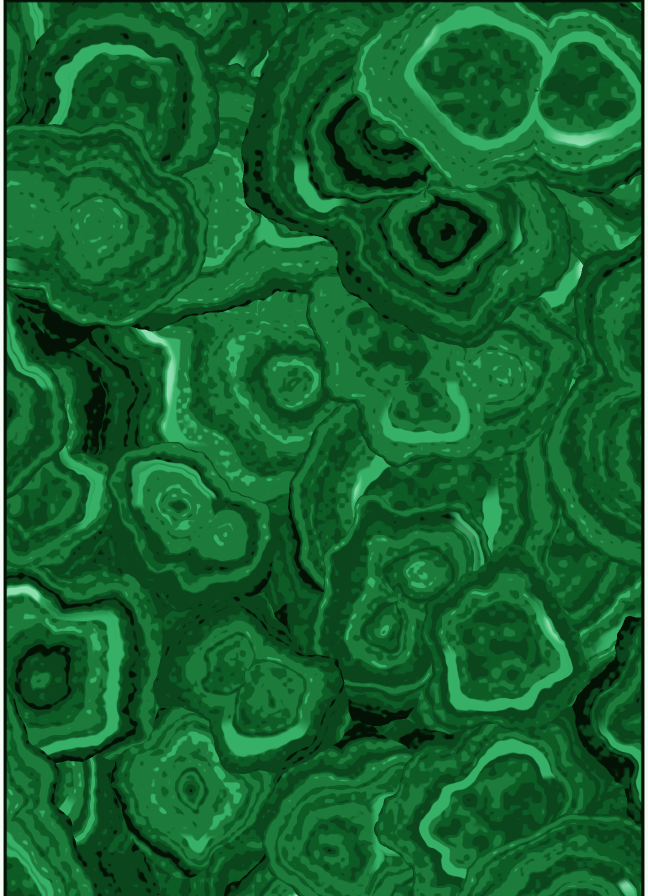
Write a Shadertoy shader that draws this texture.

```glsl
float hash(vec2 p) {
    return fract(sin(dot(p, vec2(127.1, 311.7))) * 43758.5453);
}

float noise(vec2 p) {
    vec2 i = floor(p), f = fract(p);
    f = f * f * (3.0 - 2.0 * f);
    return mix(mix(hash(i), hash(i + vec2(1, 0)), f.x),
               mix(hash(i + vec2(0, 1)), hash(i + vec2(1, 1)), f.x), f.y);
}

vec2 wobble(vec2 p) {
    return vec2(noise(p), noise(p + 43.7)) - 0.5;
}

// Distance to the core of a nodule, some with two lobes
float noduleDistance(vec2 q, float radius, float seed) {
    float angle = 6.2832 * fract(seed * 17.3);
    vec2 lobe = 0.5 * radius * vec2(cos(angle), sin(angle));
    float dist = length(q);
    if (fract(seed * 31.7) > 0.55)
        dist = min(length(q - lobe), length(q + 0.7 * lobe) + 0.12 * radius);
    vec2 dir = q / (length(q) + 0.0001);
    return dist * (0.84 + 0.32 * noise(dir * 2.2 + seed * 50.0));
}

vec3 malachite(vec2 p) {
    const float spacing = 0.17;
    vec2 warped = p + 0.024 * wobble(p * 16.0) + 0.009 * wobble(p * 48.0)
                + 0.003 * wobble(p * 130.0);
    vec2 home = floor(p / spacing);
    float best = -99.0, dist = 0.0, radius = 0.1, seed = 0.0;

    // Frontmost nodule, small ones tending to lie on top
    for (int y = -2; y <= 2; y++)
    for (int x = -2; x <= 2; x++) {
        vec2 id = home + vec2(x, y);
        float s = hash(id + 3.3);
        float r = mix(0.065, 0.18, hash(id + 8.1));
        vec2 centre = (id + 0.5 + 0.8 * (vec2(hash(id), hash(id + 5.7)) - 0.5)) * spacing;
        float d = noduleDistance(warped - centre, r, s);
        float rank = d < r ? 2.0 + hash(id + 9.4) - 6.0 * r : -d / r;
        if (rank > best) {
            best = rank;
            dist = d;
            radius = r;
            seed = s;
        }
    }

    // Concentric growth bands with a little grain
    float drift = p.x * 3.0 + p.y * 2.0;
    float coarse = noise(vec2(dist * 80.0, seed * 91.0 + drift));
    float fine = noise(vec2(dist * 210.0, seed * 57.0 + drift));
    float tone = 0.6 * coarse + 0.4 * fine + 0.22 * (noise(p * 170.0) - 0.5);
    tone += 0.14 * (fract(seed * 7.9) - 0.5);
    float reach = dist / radius;
    tone -= 0.2 * smoothstep(0.93, 1.0, reach);

    // Dark mottled cores
    float core = smoothstep(0.55, 0.42, reach) * step(0.62, fract(seed * 23.1));
    float mottle = 0.12 + 0.4 * noise(p * 65.0) + 0.25 * noise(p * 140.0);
    tone = mix(tone, mottle, core);

    vec3 color = mix(vec3(0.01, 0.07, 0.02), vec3(0.04, 0.27, 0.11), smoothstep(0.09, 0.18, tone));
    color = mix(color, vec3(0.05, 0.36, 0.15), smoothstep(0.37, 0.42, tone));
    color = mix(color, vec3(0.11, 0.48, 0.23), smoothstep(0.53, 0.58, tone));
    color = mix(color, vec3(0.21, 0.69, 0.40), smoothstep(0.79, 0.85, tone));

    // Broken bright rims with rare pale highlights
    float offset = abs(dist - radius * mix(0.5, 0.88, fract(seed * 13.7)));
    float arc = smoothstep(0.44, 0.5, noise(p * 7.0 + seed * 30.0));
    float rim = smoothstep(0.0075, 0.0055, offset) * arc;
    float streak = smoothstep(0.15, 0.3, fine);
    color = mix(color, vec3(0.21, 0.69, 0.40), rim * mix(0.45, 1.0, streak));
    float pale = smoothstep(0.72, 0.78, noise(p * 9.0 + seed * 70.0));
    return mix(color, vec3(0.56, 0.87, 0.69), rim * pale * smoothstep(0.005, 0.003, offset));
}

void mainImage(out vec4 fragColor, in vec2 fragCoord) {
    // Four samples per pixel
    vec3 color = vec3(0.0);
    for (int i = 0; i < 4; i++) {
        vec2 jitter = 0.5 * vec2(i % 2, i / 2) - 0.25;
        color += 0.25 * malachite((fragCoord + jitter) / iResolution.y);
    }

    // Thin dark frame and pale side margins
    vec2 uv = fragCoord / iResolution.xy;
    float side = min(uv.x, 1.0 - uv.x);
    float line = max(smoothstep(0.012, 0.009, side), smoothstep(0.996, 0.999, uv.y));
    color = mix(color, vec3(0.01, 0.07, 0.02), line);
    color = mix(color, vec3(0.96, 0.99, 0.96), smoothstep(0.007, 0.004, side));
    fragColor = vec4(color, 1.0);
}
```
